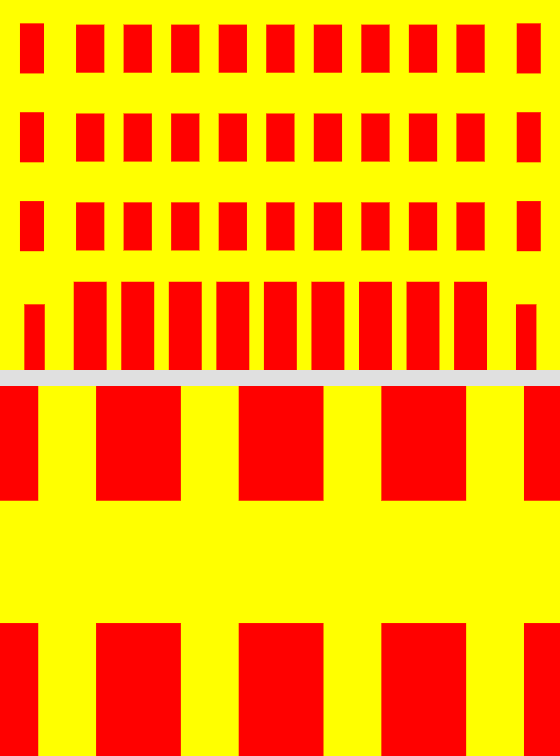
Top: the whole. Bottom: its middle third, enlarged.
Give the GLSL for this pattern, as a Shadertoy shader.

```glsl
// Draws a flat yellow facade with three rows of red windows above a row of tall red doors.

const vec3 WALL_YELLOW = vec3(1.0, 1.0, 0.0);
const vec3 OPENING_RED = vec3(1.0, 0.005, 0.0);

// All lengths are fractions of the canvas height.
const vec2 BAY_PITCH = vec2(0.1285, 0.2402);
const float MIDDLE_ROW = 0.6283;

// Signed distance to a box centred on the origin.
float boxDistance(vec2 p, vec2 halfSize) {
    vec2 d = abs(p) - halfSize;
    return length(max(d, 0.0)) + min(max(d.x, d.y), 0.0);
}

// Local coordinate in a centred row of cells, from -reach to +reach.
float repeatLimited(float x, float pitch, float reach) {
    return x - pitch * clamp(floor(x / pitch + 0.5), -reach, reach);
}

// Opening standing on the ground line; it extends below the canvas.
float doorDistance(vec2 p, float halfWidth, float top) {
    return boxDistance(p - vec2(0.0, top - 0.5), vec2(halfWidth, 0.5));
}

float coverage(float dist, float pixel) {
    return clamp(0.5 - dist / pixel, 0.0, 1.0);
}

// Nearest opening of the whole facade.
float facadeDistance(vec2 p) {
    float bayX = repeatLimited(p.x, BAY_PITCH.x, 4.0);
    float rowY = repeatLimited(p.y - MIDDLE_ROW, BAY_PITCH.y, 1.0);
    float sideX = abs(p.x);

    // Nine central bays
    float windows = boxDistance(vec2(bayX, rowY), vec2(0.0382, 0.0650));
    float doors = doorDistance(vec2(bayX, p.y), 0.0445, 0.2385);

    // Mirrored outer bays, slightly narrower and taller
    float sideWindows = boxDistance(vec2(sideX - 0.6713, rowY - 0.0007), vec2(0.0325, 0.0677));
    float sideDoors = doorDistance(vec2(sideX - 0.6644, p.y), 0.0276, 0.1775);

    return min(min(windows, doors), min(sideWindows, sideDoors));
}

void mainImage(out vec4 fragColor, in vec2 fragCoord) {
    float pixel = 1.0 / iResolution.y;
    float axisX = 0.5 * iResolution.x * pixel + 0.001;
    vec2 p = fragCoord * pixel - vec2(axisX, 0.0);

    float opening = coverage(facadeDistance(p), pixel);
    fragColor = vec4(mix(WALL_YELLOW, OPENING_RED, opening), 1.0);
}
```
